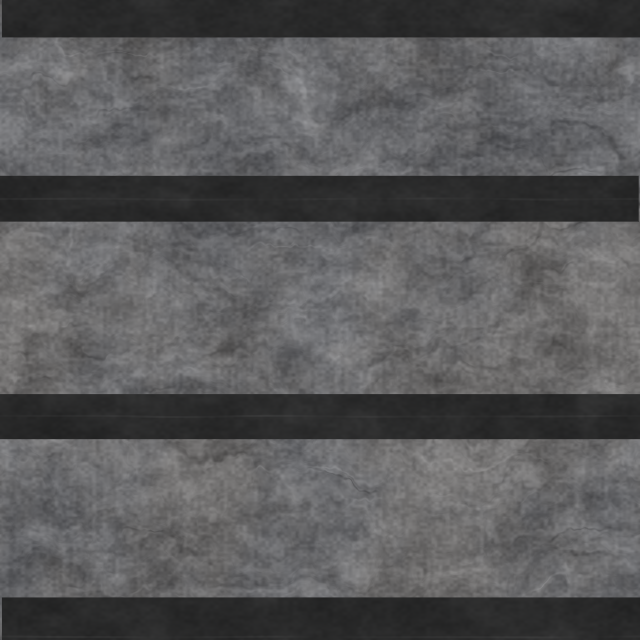
Write a Shadertoy shader that draws this texture.

```glsl
// Mottled grey stone crossed by three dark horizontal strips, one wrapping over the top edge.
// The stone layers warped clouds, creases, streaks and grain, all from wrapping value noise;
// the strips are box distances with faint smudges and a thin worn seam.

const vec3 STONE_WARM = vec3(0.422, 0.416, 0.414);
const vec3 STONE_COOL = vec3(0.411, 0.415, 0.428);
const vec3 STRIP_DARK = vec3(0.158, 0.159, 0.160);

// Each strip: centre height, half thickness, gap at left end, gap at right end
const vec4 STRIPS[3] = vec4[3](
    vec4(0.004, 0.0625, 0.003, 0.0),
    vec4(0.349, 0.0352, 0.0, 0.0),
    vec4(0.6895, 0.0358, 0.0, 0.002));

// Integer hash to 0..1
float hash(vec2 cell, float seed) {
    uvec3 k = uvec3(uvec2(cell), uint(seed));
    uint h = k.x * 1597u + k.y * 51749u + k.z * 7919u;
    h = (h ^ (h >> 15)) * 73471u;
    h = (h ^ (h >> 13)) * 92821u;
    h = (h ^ (h >> 16)) * 68917u;
    return float((h ^ (h >> 15)) & 65535u) / 65535.0;
}

// Value noise with a whole number of cells across the canvas, so it wraps
float noise(vec2 uv, vec2 cells, float seed) {
    vec2 p = uv * cells;
    vec2 i = floor(p);
    vec2 f = p - i;
    f = f * f * (3.0 - 2.0 * f);
    vec2 a = mod(i, cells);
    vec2 b = mod(i + 1.0, cells);
    return mix(mix(hash(a, seed), hash(vec2(b.x, a.y), seed), f.x),
               mix(hash(vec2(a.x, b.y), seed), hash(b, seed), f.x), f.y);
}

float fbm(vec2 uv, vec2 cells, float seed) {
    float sum = 0.0;
    float weight = 0.42;
    float total = 0.0;
    for (int i = 0; i < 5; i++) {
        sum += weight * noise(uv, cells, seed + float(i));
        total += weight;
        weight *= 0.66;
        cells *= 2.0;
    }
    return sum / total;
}

// Thin lines where the noise passes its middle value
float crease(vec2 uv, vec2 cells, float seed) {
    float ridge = 1.0 - abs(2.0 * noise(uv, cells, seed) - 1.0);
    return smoothstep(0.8, 1.0, ridge) * smoothstep(0.5, 0.85, noise(uv, vec2(9.0, 13.0), seed + 1.0));
}

vec3 stoneColor(vec2 uv) {
    vec2 warp = vec2(fbm(uv, vec2(8.0), 11.0), fbm(uv, vec2(8.0), 21.0)) - 0.5;
    vec2 q = uv + 0.09 * warp;
    float shade = 0.30 * (fbm(q, vec2(13.0, 18.0), 31.0) - 0.5);
    shade += 0.035 * (noise(q, vec2(5.0, 7.0), 41.0) - 0.5);
    // Horizontal streaks and weaker vertical threads
    shade += 0.065 * (noise(q, vec2(22.0, 110.0), 43.0) - 0.5);
    shade += 0.035 * (noise(uv, vec2(190.0, 34.0), 45.0) - 0.5);
    // Fine grain
    shade += 0.075 * (noise(uv, vec2(170.0, 210.0), 47.0) - 0.5);
    // Dark and light creases
    shade -= 0.060 * crease(q, vec2(11.0, 27.0), 51.0);
    shade += 0.045 * crease(q, vec2(14.0, 30.0), 61.0);
    float tint = smoothstep(0.25, 0.75, fbm(uv, vec2(6.0, 5.0), 71.0));
    return mix(STONE_WARM, STONE_COOL, tint) + shade;
}

// Offset is the height above the strip centre
vec3 stripColor(vec2 uv, float offset) {
    float shade = 0.075 * (fbm(uv, vec2(14.0, 20.0), 81.0) - 0.5);
    shade += 0.020 * (noise(uv, vec2(130.0, 170.0), 91.0) - 0.5);
    float smudge = smoothstep(0.55, 0.9, noise(uv, vec2(24.0, 32.0), 93.0));
    shade += 0.018 * smudge;
    // Worn seam near the centre line
    float wobble = 0.003 * (noise(uv, vec2(7.0, 3.0), 95.0) - 0.5);
    float seam = 1.0 - smoothstep(0.0005, 0.0026, abs(offset - wobble));
    shade += 0.045 * seam * noise(uv, vec2(12.0, 3.0), 97.0);
    return STRIP_DARK + shade;
}

// Signed height from the centre, wrapping over the canvas edge
float wrappedOffset(float y, float centre) {
    return fract(y - centre + 0.5) - 0.5;
}

float stripDistance(vec2 uv, float offset, vec4 strip) {
    float ends = max(strip.z - uv.x, uv.x - 1.0 + strip.w);
    return max(abs(offset) - strip.y, ends);
}

void mainImage(out vec4 fragColor, in vec2 fragCoord) {
    vec2 uv = fragCoord / iResolution.xy;
    float pixel = 1.0 / min(iResolution.x, iResolution.y);
    vec3 color = stoneColor(uv);
    for (int i = 0; i < 3; i++) {
        float offset = wrappedOffset(uv.y, STRIPS[i].x);
        float dist = stripDistance(uv, offset, STRIPS[i]);
        float cover = clamp(0.5 - dist / pixel, 0.0, 1.0);
        color = mix(color, stripColor(uv, offset), cover);
    }
    fragColor = vec4(color, 1.0);
}
```
